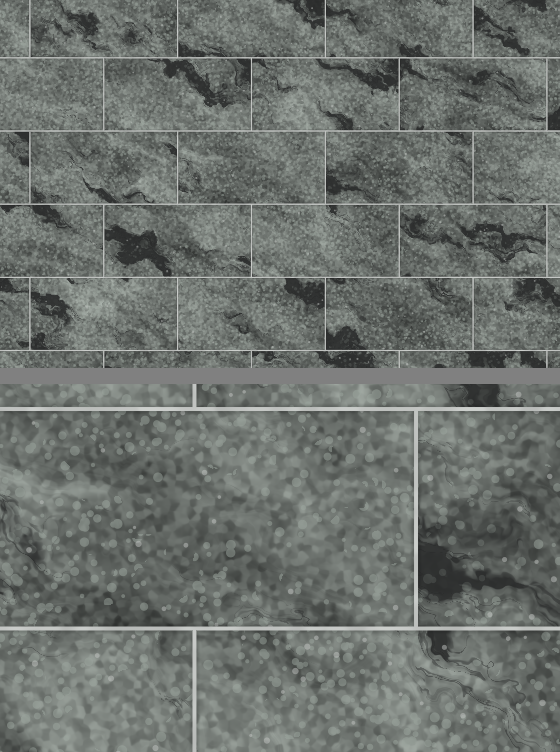
Top: the whole. Bottom: its middle third, enlarged.
A Shadertoy shader for this texture:

```glsl
// Green-grey stone tiles laid in a half-offset running bond with thin pale joints.
// Each tile samples its own region of cellular noise, stretched along a falling
// diagonal for the dark veins and pale bands, with small mineral flecks on top.

const vec2 TILE_SIZE = vec2(0.4014, 0.1988);   // in canvas heights
const vec2 BOND_ORIGIN = vec2(0.0813, 0.0476);
const float JOINT_HALF_WIDTH = 0.0018;
const float VEIN_ANGLE = 0.42;

const vec3 JOINT_COLOR = vec3(0.76, 0.77, 0.76);
const vec3 VEIN_COLOR = vec3(0.155, 0.16, 0.16);
const vec3 STONE_TINT = vec3(0.98, 1.03, 0.99);
const vec3 FLECK_COLOR = vec3(0.61, 0.65, 0.62);

vec3 hash3(vec2 p) {
    vec3 h = fract(p.xyx * vec3(0.1031, 0.1030, 0.0973));
    h += dot(h, h.yxz + 33.33);
    return fract((h.xxy + h.yzz) * h.zyx);
}

// Smooth cellular noise: random values blended around jittered cell points.
float cellNoise(vec2 p) {
    vec2 cell = floor(p);
    float total = 0.0, weights = 0.0;
    for (int j = -1; j <= 1; j++)
    for (int i = -1; i <= 1; i++) {
        vec2 id = cell + vec2(i, j);
        vec3 h = hash3(id);
        vec2 d = id + h.xy - p;
        float w = exp(-6.0 * dot(d, d));
        total += w * h.z;
        weights += w;
    }
    return total / weights;
}

float fractalNoise(vec2 p, int octaves) {
    float sum = 0.0, amp = 0.5, norm = 0.0;
    for (int i = 0; i < octaves; i++) {
        sum += amp * cellNoise(p);
        norm += amp;
        amp *= 0.55;
        p = p * 2.03 + vec2(17.3, 9.1);
    }
    return sum / norm;
}

// Round grains of random size; density (0..1) sets how many cells hold one.
float flecks(vec2 p, float density, float blur) {
    vec2 cell = floor(p);
    float cover = 0.0;
    for (int j = -1; j <= 1; j++)
    for (int i = -1; i <= 1; i++) {
        vec2 id = cell + vec2(i, j);
        vec3 h = hash3(id + 71.0);
        float radius = mix(0.18, 0.48, fract(h.z * 37.0));
        float grain = 1.0 - smoothstep(radius - blur, radius + blur, length(id + h.xy - p));
        cover = max(cover, grain * step(h.z, density));
    }
    return cover;
}

// Turns p so that x runs along the veins, then bends it with layered sines.
vec2 veinSpace(vec2 p, float angle) {
    float c = cos(angle), s = sin(angle);
    vec2 q = vec2(c * p.x - s * p.y, s * p.x + c * p.y);
    q.y += 0.012 * sin(q.x * 19.0 + 2.0 * sin(q.y * 23.0)) + 0.005 * sin(q.x * 47.0 + q.y * 31.0);
    return q;
}

vec3 stone(vec2 p, vec3 seed, float pixel) {
    p += floor(seed.xy * 40.0) * 1.37;
    vec2 rough = vec2(fractalNoise(p * 24.0, 3), fractalNoise(p * 24.0 + 53.0, 3)) - 0.5;
    vec2 q = veinSpace(p, VEIN_ANGLE + 0.25 * (seed.z - 0.5)) + 0.055 * rough;

    // Ground: soft clouds, streaky bands and fine grain.
    float cloud = fractalNoise(p * 9.0 + 31.0, 4);
    float band = fractalNoise(q * vec2(7.0, 34.0) + 11.0, 4);
    float grain = cellNoise(p * 170.0) - 0.5;
    float tone = 0.425 + 0.20 * (cloud - 0.5) + 0.30 * (band - 0.5) + 0.17 * grain;
    tone += 0.035 * (seed.z - 0.5);
    vec3 color = STONE_TINT * tone;

    // Pale flecks gather in cloudy patches.
    float patchy = smoothstep(0.40, 0.64, fractalNoise(p * 13.0 + 5.0, 3));
    float pale = flecks(p * 105.0, 0.08 + 0.50 * patchy, 105.0 * pixel * 0.6);
    color = mix(color, FLECK_COLOR, 0.50 * pale);

    // Broad ragged veins, each with a softer shaded halo.
    float vein = fractalNoise(q * vec2(5.0, 17.0), 5) + 0.05 * (seed.x - 0.5);
    float halo = smoothstep(0.54, 0.70, vein);
    float core = smoothstep(0.635, 0.70, vein + 0.05 * grain);
    color = mix(color, VEIN_COLOR, 0.38 * halo);
    color = mix(color, VEIN_COLOR, 0.80 * core * (1.0 - 0.35 * pale));

    // Hairline cracks follow a contour of the bands.
    float crack = 1.0 - smoothstep(0.004, 0.022, abs(band - 0.56));
    color = mix(color, VEIN_COLOR, 0.45 * crack * smoothstep(0.48, 0.60, vein));

    // A few bright crystals.
    float crystal = flecks(p * 130.0 + 19.0, 0.018, 130.0 * pixel * 0.6);
    return mix(color, JOINT_COLOR, 0.5 * crystal);
}

void mainImage(out vec4 fragColor, in vec2 fragCoord) {
    float pixel = 1.0 / iResolution.y;
    vec2 p = fragCoord * pixel;

    // Running bond: odd rows shift by half a tile.
    vec2 grid = (p - BOND_ORIGIN) / TILE_SIZE;
    grid.x -= 0.5 * mod(floor(grid.y), 2.0);
    vec3 seed = hash3(floor(grid) + 23.0);
    vec2 toEdge = (0.5 - abs(fract(grid) - 0.5)) * TILE_SIZE;
    float edge = min(toEdge.x, toEdge.y);

    vec3 color = stone(p, seed, pixel);
    color *= 1.0 - 0.14 * (1.0 - smoothstep(0.002, 0.006, edge));
    float joint = 1.0 - smoothstep(JOINT_HALF_WIDTH - 0.6 * pixel, JOINT_HALF_WIDTH + 0.6 * pixel, edge);
    vec3 mortar = JOINT_COLOR * (0.94 + 0.12 * cellNoise(p * 60.0));
    fragColor = vec4(mix(color, mortar, joint), 1.0);
}
```
